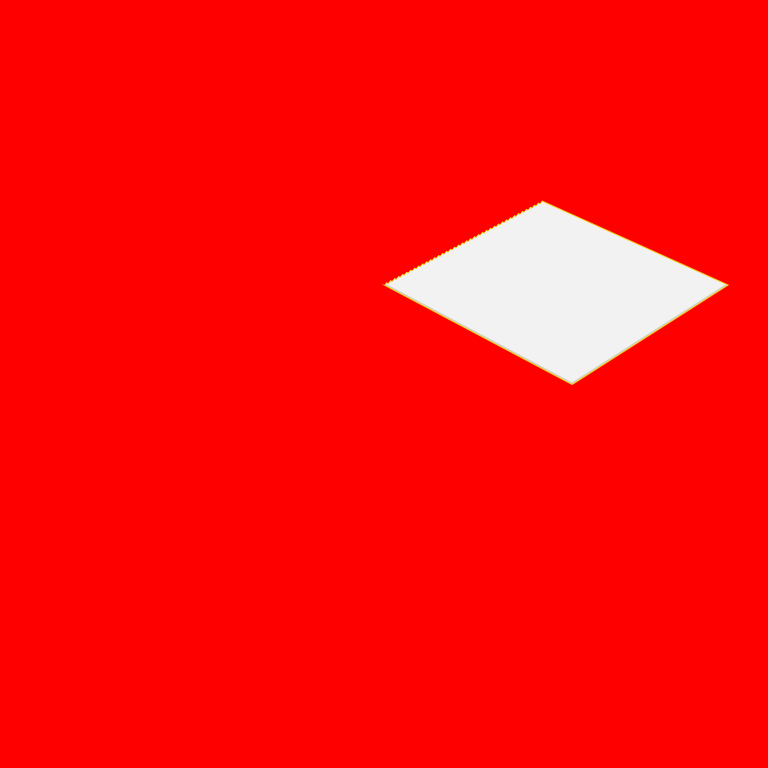
A WebGL 2 fragment shader for this background:

```glsl
#version 300 es
precision highp float;

uniform vec2 u_resolution;
out vec4 outColor;

const vec3 RED = vec3(1.0, 0.0, 0.0);
const vec3 PAPER = vec3(0.95, 0.95, 0.95);
const vec3 YELLOW = vec3(0.95, 0.8, 0.12);
const vec3 GREY = vec3(0.82, 0.83, 0.8);

// Signed distance to the line a-b, positive on its left side
float edgeDistance(vec2 p, vec2 a, vec2 b) {
    vec2 dir = normalize(b - a);
    return dot(p - a, vec2(-dir.y, dir.x));
}

// Coverage of the region where the distance is negative
float coverage(float dist, float softness) {
    return 1.0 - smoothstep(-softness, softness, dist);
}

// Small ripple that roughens an edge
float ripple(float x, float period, float height) {
    return height * sin(6.28318 * x / period);
}

void main() {
    vec2 p = gl_FragCoord.xy / u_resolution;
    float softness = 0.6 / min(u_resolution.x, u_resolution.y);

    // Corners of the slanted panel
    vec2 west = vec2(0.4985, 0.629);
    vec2 north = vec2(0.707, 0.7385);
    vec2 east = vec2(0.9495, 0.629);
    vec2 south = vec2(0.745, 0.4985);

    // Upper edges, with fine teeth on the left one
    float upperLeft = edgeDistance(p, west, north) + ripple(p.x, 0.0052, 0.0007);
    float upper = max(upperLeft, edgeDistance(p, north, east));
    float lower = max(edgeDistance(p, east, south), edgeDistance(p, south, west));
    float panel = max(upper, lower);

    // Pale panel with a thin yellow rim and a grey line along the lower edges
    vec3 face = mix(GREY, PAPER, coverage(lower + 0.0032, softness));
    face = mix(YELLOW, face, coverage(panel + 0.0014, softness));
    vec3 color = mix(RED, face, coverage(panel, softness));

    outColor = vec4(color, 1.0);
}
```
